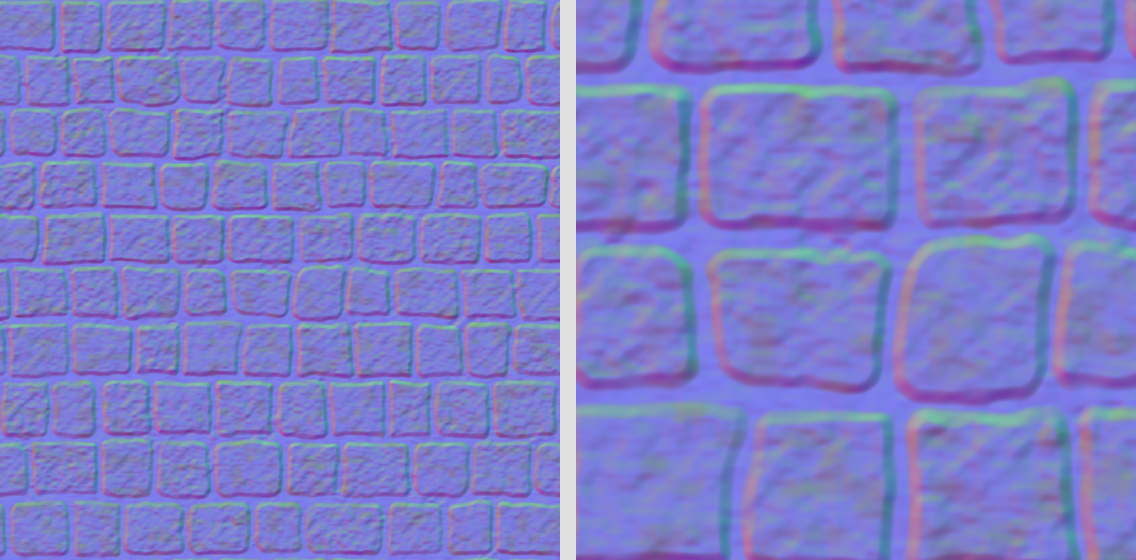
Left, the full canvas; right, a detail of the centre.
Write a three.js fragment shader that draws this texture map.

```glsl
// Tangent-space normal map of worn cobblestones in ten uneven courses.
// Jittered joints bound rounded boxes whose bevels and rough faces form a
// height field; its slopes become the colour. All noise wraps at the edges.
varying vec2 vUv;

const float TAU = 6.2831853;
const float ROWS = 10.0;
const float JOINT_JITTER = 0.30;   // in stone widths
const float JOINT_TILT = 0.14;
const vec2 GAP_MIN = vec2(0.0004, 0.0008);
const vec2 GAP_VARY = vec2(0.0032, 0.0042);
const float CORNER = 0.014;
const float BEVEL = 0.0095;
const float BEVEL_HEIGHT = 0.0027;
const float OUTLINE_WARP = 0.008;
const float OUTLINE_CHIP = 0.0030;
const float COARSE_BUMP = 0.0015;
const float FINE_BUMP = 0.0008;
const float GAP_ROUGHNESS = 0.25;
const float SLOPE_STEP = 0.0012;
const float GRAIN = 0.08;
const vec2 FLAT_RG = vec2(0.49, 0.49);
const float FLAT_BLUE = 0.95;
const float BLUE_LOSS = 0.26;
const float STONE_SHADE = 0.05;    // blue lost on rough faces
const float SCUFF_SHADE = 0.13;    // blue lost in scuffed patches

float hash(vec2 p) {
  return fract(sin(dot(p, vec2(127.1, 311.7))) * 43758.5453);
}

// Value noise that repeats after a whole number of cells
float noise(vec2 p, vec2 period) {
  vec2 i = floor(p), f = fract(p);
  f = f * f * f * (f * (f * 6.0 - 15.0) + 10.0);
  vec2 a = mod(i, period), b = mod(i + 1.0, period);
  return mix(mix(hash(a), hash(vec2(b.x, a.y)), f.x),
             mix(hash(vec2(a.x, b.y)), hash(b), f.x), f.y);
}

float tileNoise(vec2 uv, vec2 cells) {
  return noise(uv * cells, cells);
}

// Most courses hold ten stones, a few hold nine or eleven
float stonesInRow(float row) {
  float isSecond = 1.0 - step(0.5, abs(row - 1.0));
  float isFifth = 1.0 - step(0.5, abs(row - 4.0));
  return 10.0 + isSecond - isFifth - step(7.5, row);
}

// Position of a leaning joint, in stone widths
float joint(float i, float row, float count, float across) {
  vec2 id = vec2(mod(i, count), row + 20.0);
  return i + JOINT_JITTER * (hash(id) - 0.5)
           + JOINT_TILT * (hash(id + 37.0) - 0.5) * (across - 0.5);
}

// x: signed distance to the stone outline, y: random value of the stone
vec2 stone(vec2 uv) {
  vec2 p = uv + OUTLINE_WARP * (vec2(tileNoise(uv, vec2(19.0)),
                                     tileNoise(uv + 0.37, vec2(17.0))) - 0.5);
  // Courses run downward and grow slightly taller toward the bottom
  float t = 1.0 - p.y;
  float r = ROWS * (t + 0.0156 - 0.0117 * cos(TAU * (t - 0.05)));
  float row = mod(floor(r), ROWS), across = fract(r);
  float count = stonesInRow(row);
  float u = (p.x - 0.047 - 0.044 * cos(1.745 * row)) * count;

  float i = floor(u);
  if (u < joint(i, row, count, across)) i -= 1.0;
  else if (u >= joint(i + 1.0, row, count, across)) i += 1.0;
  vec2 id = vec2(mod(i, count), row);

  // Distances to the four sides, each with its own gap
  vec2 low = vec2((u - joint(i, row, count, across)) / count, across / ROWS);
  vec2 high = vec2((joint(i + 1.0, row, count, across) - u) / count,
                   (1.0 - across) / ROWS);
  low -= GAP_MIN + GAP_VARY * vec2(hash(id + 3.1), hash(id + 5.3));
  high -= GAP_MIN + GAP_VARY * vec2(hash(id + 7.7), hash(id + 9.9));

  float corner = CORNER * (0.5 + hash(id + 13.0));
  vec2 q = abs(low - high) * 0.5 - (low + high) * 0.5 + corner;
  float d = length(max(q, 0.0)) + min(max(q.x, q.y), 0.0) - corner;
  d += OUTLINE_CHIP * (tileNoise(uv, vec2(61.0)) - 0.4);
  return vec2(d, hash(id + 17.0));
}

float height(vec2 uv) {
  vec2 s = stone(uv);
  float face = 1.0 - smoothstep(-BEVEL, 0.0, s.x);
  // Diagonal chisel marks, finer pitting and scattered grit in the gaps
  vec2 diagonal = vec2(uv.x + uv.y, uv.y - uv.x);
  float bumps = COARSE_BUMP * (tileNoise(diagonal, vec2(40.0, 62.0)) - 0.5)
              + FINE_BUMP * (tileNoise(uv, vec2(104.0, 150.0)) - 0.5);
  float grit = smoothstep(0.6, 0.85, tileNoise(uv, vec2(23.0, 29.0)));
  float roughness = mix(GAP_ROUGHNESS + grit, 0.65 + 0.7 * s.y, face);
  float wear = 0.7 + 0.6 * tileNoise(uv + 0.21, vec2(13.0));
  return BEVEL_HEIGHT * face * wear + bumps * roughness;
}

void main() {
  vec2 e = vec2(SLOPE_STEP, 0.0);
  vec2 slope = vec2(height(vUv + e.xy) - height(vUv - e.xy),
                    height(vUv - e.yx) - height(vUv + e.yx)) / (2.0 * SLOPE_STEP);
  vec2 n = slope * vec2(0.85, 1.0) / sqrt(1.0 + dot(slope, slope));

  // Fine woven grain, mostly in horizontal threads
  float threads = tileNoise(vUv, vec2(70.0, 230.0)) - 0.5;
  float weave = tileNoise(vUv, vec2(210.0, 90.0)) - 0.5;
  n += GRAIN * vec2(weave, 1.6 * threads);

  float onStone = 1.0 - smoothstep(-0.004, 0.002, stone(vUv).x);
  float scuff = smoothstep(0.5, 0.95, tileNoise(vUv + 0.13, vec2(47.0, 71.0)));
  float blue = FLAT_BLUE - BLUE_LOSS * (1.0 - exp(-4.5 * length(n)))
             - onStone * (STONE_SHADE + SCUFF_SHADE * scuff);
  gl_FragColor = vec4(FLAT_RG + 0.5 * n, blue, 1.0);
}
```
